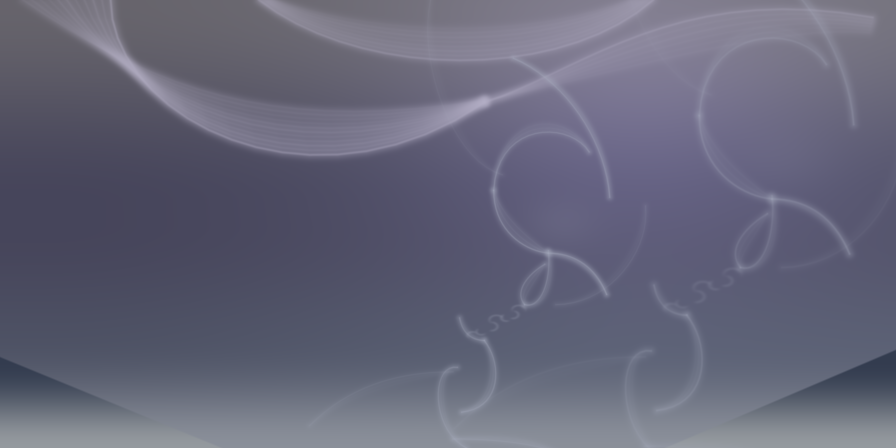
A WebGL 2 fragment shader for this background:

```glsl
#version 300 es
precision highp float;
// Translucent ribbons and smoke-like curls over a dusky violet gradient.
// Each ribbon is a family of cubic Bezier strands blended between two edges;
// one curl motif is drawn twice at different scales, above two dark corners.
uniform vec2 u_resolution;
out vec4 fragColor;

const vec3 LIGHT = vec3(0.75, 0.73, 0.82);
const vec3 SMOKE = vec3(0.66, 0.68, 0.75);

float hash(float n) { return fract(sin(n * 127.1) * 43758.5453); }

float glow(vec2 p, vec2 center, vec2 radius) {
    vec2 q = (p - center) / radius;
    return exp(-dot(q, q));
}

vec2 bezier(vec2 a, vec2 b, vec2 c, vec2 d, float t) {
    float s = 1.0 - t;
    return s * s * s * a + 3.0 * s * t * (s * b + t * c) + t * t * t * d;
}

float segmentDistance(vec2 p, vec2 a, vec2 b) {
    vec2 e = b - a;
    float t = clamp(dot(p - a, e) / max(dot(e, e), 1e-8), 0.0, 1.0);
    return length(p - a - e * t);
}

float curveDistance(vec2 p, vec2 a, vec2 b, vec2 c, vec2 d) {
    const int STEPS = 18;
    float dist = 10.0;
    vec2 last = a;
    for (int i = 1; i <= STEPS; i++) {
        vec2 next = bezier(a, b, c, d, float(i) / float(STEPS));
        dist = min(dist, segmentDistance(p, last, next));
        last = next;
    }
    return dist;
}

// Sheet of strands between two edges; the first edge is the brightest.
float ribbon(vec2 p, vec2 a0, vec2 a1, vec2 a2, vec2 a3,
             vec2 b0, vec2 b1, vec2 b2, vec2 b3, int strands, float width) {
    vec2 low = min(min(min(a0, a1), min(a2, a3)), min(min(b0, b1), min(b2, b3)));
    vec2 high = max(max(max(a0, a1), max(a2, a3)), max(max(b0, b1), max(b2, b3)));
    float margin = width * 3.0;
    if (any(lessThan(p, low - margin)) || any(greaterThan(p, high + margin))) return 0.0;
    float sum = 0.0;
    for (int i = 0; i < strands; i++) {
        float k = float(i) / float(max(strands - 1, 1));
        float d = curveDistance(p, mix(a0, b0, k), mix(a1, b1, k), mix(a2, b2, k), mix(a3, b3, k));
        float soft = exp(-d * d / (width * width));
        float core = exp(-d * d / (width * width * 0.06));
        sum += (soft * 0.6 + core * (i == 0 ? 0.9 : 0.25)) * mix(1.0, 0.45, k) * (0.65 + 0.6 * hash(float(i) + 2.0));
    }
    return sum;
}

// Narrow ribbon whose inner control points are shifted to fan it out.
float wisp(vec2 p, vec2 a, vec2 b, vec2 c, vec2 d, vec2 shift) {
    return ribbon(p, a, b, c, d, a, b + shift, c + shift, d, 3, 0.0075);
}

// Curl motif with its knot at the origin.
float curl(vec2 p) {
    // Open loop, trailing arm and overhead arc
    float s = 0.7 * wisp(p, vec2(0.104, 0.221), vec2(0.06, 0.29), vec2(-0.10, 0.29), vec2(-0.109, 0.135), vec2(0.0, 0.025));
    s += wisp(p, vec2(-0.109, 0.135), vec2(-0.109, 0.045), vec2(-0.04, 0.0), vec2(0.013, -0.005), vec2(0.024, 0.018));
    s += wisp(p, vec2(0.013, -0.005), vec2(0.075, -0.005), vec2(0.12, -0.04), vec2(0.143, -0.097), vec2(0.0, -0.008));
    s += 0.8 * wisp(p, vec2(-0.065, 0.43), vec2(0.05, 0.38), vec2(0.14, 0.25), vec2(0.15, 0.12), vec2(0.008, 0.005));
    // Twisting tail
    s += 0.7 * wisp(p, vec2(0.013, 0.0), vec2(0.02, -0.07), vec2(-0.005, -0.13), vec2(-0.04, -0.12), vec2(0.012, 0.0));
    s += 0.7 * wisp(p, vec2(-0.04, -0.12), vec2(-0.065, -0.09), vec2(-0.03, -0.05), vec2(0.005, -0.03), vec2(0.02, -0.01));
    s += 0.7 * wisp(p, vec2(-0.185, -0.15), vec2(-0.18, -0.18), vec2(-0.16, -0.2), vec2(-0.13, -0.2), vec2(0.01, 0.0));
    s += 0.8 * wisp(p, vec2(-0.13, -0.2), vec2(-0.09, -0.25), vec2(-0.09, -0.35), vec2(-0.18, -0.36), vec2(-0.015, 0.01));
    s += 0.6 * wisp(p, vec2(-0.19, -0.26), vec2(-0.25, -0.25), vec2(-0.25, -0.4), vec2(-0.17, -0.44), vec2(0.015, 0.0));
    s += 0.5 * wisp(p, vec2(-0.2, -0.42), vec2(-0.1, -0.42), vec2(-0.02, -0.43), vec2(0.03, -0.45), vec2(0.0, 0.012));
    // Faint outer arcs
    s += 0.2 * wisp(p, vec2(0.03, -0.12), vec2(0.15, -0.12), vec2(0.24, 0.0), vec2(0.23, 0.1), vec2(-0.02, 0.0));
    s += 0.15 * wisp(p, vec2(-0.25, 0.56), vec2(-0.28, 0.42), vec2(-0.2, 0.2), vec2(-0.09, 0.17), vec2(0.02, 0.0));
    s += 0.2 * wisp(p, vec2(-0.52, -0.39), vec2(-0.42, -0.29), vec2(-0.3, -0.27), vec2(-0.2, -0.27), vec2(0.0, -0.02));
    // Small puffs linking the tail
    for (int i = 0; i < 7; i++) {
        float n = float(i);
        vec2 center = mix(vec2(-0.045, -0.125), vec2(-0.15, -0.19), n / 6.0) + 0.016 * (vec2(hash(n), hash(n + 9.0)) - 0.5);
        vec2 q = p - center;
        float ring = abs(length(q * vec2(0.8, 1.2)) - 0.008 - 0.008 * hash(n + 4.0));
        s += 0.5 * exp(-ring * ring / 0.00001) * smoothstep(-0.6, 0.8, sin(atan(q.y, q.x) + n * 2.0));
    }
    return s + 0.22 * glow(p, vec2(0.04, 0.06), vec2(0.08, 0.055));
}

vec3 backdrop(vec2 p) {
    vec3 c = mix(vec3(0.31, 0.33, 0.40), vec3(0.275, 0.27, 0.355), smoothstep(0.15, 0.5, p.y));
    c = mix(c, vec3(0.40, 0.39, 0.42), smoothstep(0.55, 1.0, p.y));
    c = mix(c, vec3(0.54, 0.56, 0.60), pow(1.0 - smoothstep(0.0, 0.26, p.y), 1.5));
    c += vec3(0.05, 0.055, 0.06) * smoothstep(0.1, 1.5, p.x) * smoothstep(0.0, 0.25, p.y);
    c += vec3(0.09, 0.075, 0.125) * glow(p, vec2(1.42, 0.76), vec2(0.48, 0.36));
    // Dark corner wedges fading into the pale floor
    float edge = max(0.203 - 0.41 * p.x, 0.219 - 0.425 * (2.0 - p.x));
    vec3 wedge = mix(vec3(0.20, 0.235, 0.31), vec3(0.58, 0.60, 0.62), pow(1.0 - smoothstep(0.0, 0.2, p.y), 1.2));
    return mix(c, wedge, smoothstep(-0.003, 0.003, edge - p.y));
}

void main() {
    vec2 p = gl_FragCoord.xy / u_resolution * vec2(2.0, 1.0);
    vec3 color = backdrop(p);
    // Long ribbon, its right-hand continuation, and the ribbon hanging from the top
    float sheet = 0.55 * ribbon(p, vec2(0.247, 1.0), vec2(0.247, 0.74), vec2(0.69, 0.505), vec2(1.081, 0.771),
        vec2(0.052, 1.0), vec2(0.339, 0.805), vec2(0.60, 0.70), vec2(1.081, 0.776), 11, 0.011);
    sheet += 0.3 * ribbon(p, vec2(1.081, 0.771), vec2(1.302, 0.844), vec2(1.51, 1.04), vec2(1.948, 0.961),
        vec2(1.081, 0.776), vec2(1.302, 0.818), vec2(1.72, 0.948), vec2(1.94, 0.927), 6, 0.011);
    sheet += 0.36 * ribbon(p, vec2(0.578, 1.0), vec2(0.807, 0.823), vec2(1.25, 0.818), vec2(1.458, 1.0),
        vec2(0.612, 1.0), vec2(0.833, 0.922), vec2(1.172, 0.909), vec2(1.406, 1.0), 8, 0.011);
    color = mix(color, LIGHT, 0.85 * (1.0 - exp(-sheet)));
    // Near and far curls
    float smoke = 0.5 * curl(p - vec2(1.211, 0.44)) + 0.32 * curl((p - vec2(1.706, 0.5625)) / 1.33);
    color = mix(color, SMOKE, 0.9 * (1.0 - exp(-smoke)));
    fragColor = vec4(color, 1.0);
}
```
